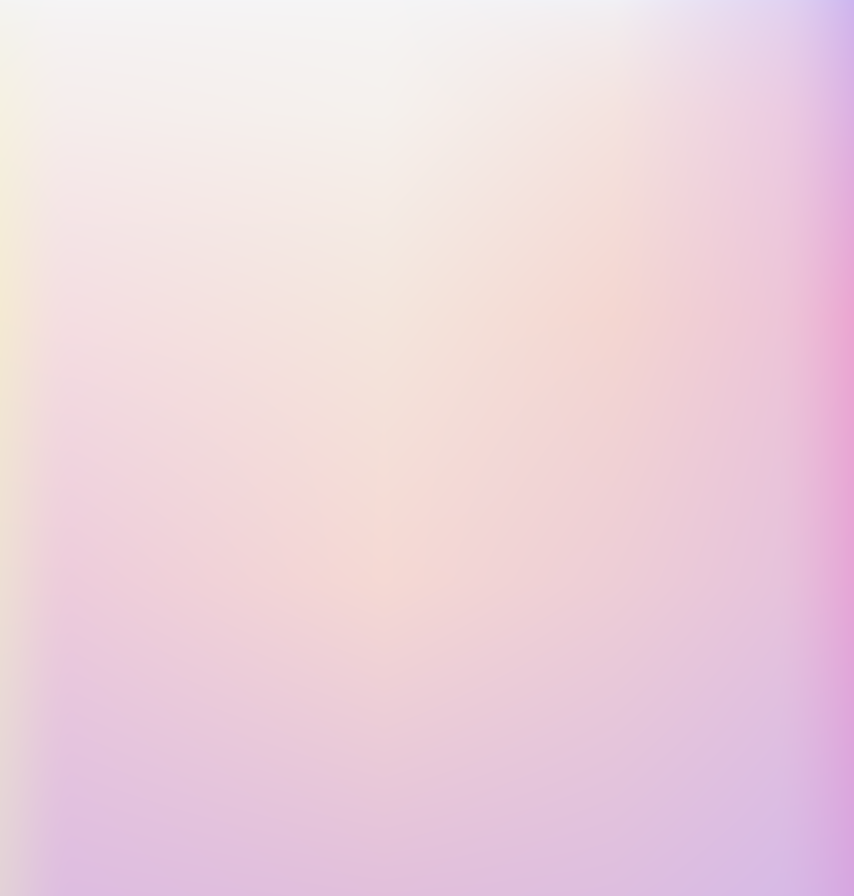
Reproduce this background procedurally as a Shadertoy shader.

```glsl
// Soft pastel mesh gradient: white top, peach middle, mauve base, glowing side edges.
#define RAMP_BEND 0.667   // below 1 packs the ramp stops towards the top
#define LEFT_X    0.085   // where the yellow edge glow ends
#define CENTRE_X  0.45    // axis of the cream and peach body
#define RIGHT_X   0.72    // axis of the coral body
#define ROSE_X    0.91    // where the magenta edge glow begins
#define EDGE_FALL 1.35    // sharpness of the magenta glow

// Five-stop ramp, t running from 0 to 1
vec3 ramp(float t, vec3 a, vec3 b, vec3 c, vec3 d, vec3 e) {
    float s = t * 4.0;
    vec3 col = mix(a, b, clamp(s, 0.0, 1.0));
    col = mix(col, c, clamp(s - 1.0, 0.0, 1.0));
    col = mix(col, d, clamp(s - 2.0, 0.0, 1.0));
    return mix(col, e, clamp(s - 3.0, 0.0, 1.0));
}

// Linear 0..1 progress of x between two positions
float span(float from, float to, float x) {
    return clamp((x - from) / (to - from), 0.0, 1.0);
}

void mainImage(out vec4 fragColor, in vec2 fragCoord) {
    vec2 uv = fragCoord / iResolution.xy;
    float t = pow(clamp(1.0 - uv.y, 0.0, 1.0), RAMP_BEND);

    // Vertical ramps, top to bottom
    vec3 yellow = ramp(t, vec3(.955, .955, .95), vec3(.96, .945, .88),
        vec3(.955, .92, .82), vec3(.93, .88, .83), vec3(.89, .83, .84));
    vec3 pink = ramp(t, vec3(.96, .96, .965), vec3(.96, .93, .925),
        vec3(.958, .87, .885), vec3(.93, .80, .86), vec3(.87, .74, .88));
    vec3 peach = ramp(t, vec3(.96, .96, .965), vec3(.96, .945, .93),
        vec3(.958, .90, .865), vec3(.96, .85, .83), vec3(.885, .75, .86));
    vec3 coral = ramp(t, vec3(.945, .945, .965), vec3(.957, .89, .875),
        vec3(.955, .84, .82), vec3(.93, .805, .84), vec3(.87, .745, .875));
    vec3 rose = ramp(t, vec3(.88, .83, .95), vec3(.925, .80, .885),
        vec3(.93, .775, .845), vec3(.905, .765, .86), vec3(.845, .73, .90));
    vec3 magenta = ramp(t, vec3(.80, .71, .94), vec3(.86, .69, .89),
        vec3(.92, .645, .82), vec3(.90, .645, .84), vec3(.84, .65, .88));

    // Blend the body from left to right
    vec3 col = mix(pink, peach, span(LEFT_X, CENTRE_X, uv.x));
    col = mix(col, coral, span(CENTRE_X, RIGHT_X, uv.x));
    col = mix(col, rose, span(RIGHT_X, ROSE_X, uv.x));

    // Side glows
    col = mix(yellow, col, smoothstep(-0.02, LEFT_X, uv.x));
    col = mix(col, magenta, pow(span(ROSE_X, 1.0, uv.x), EDGE_FALL));

    fragColor = vec4(col, 1.0);
}
```
